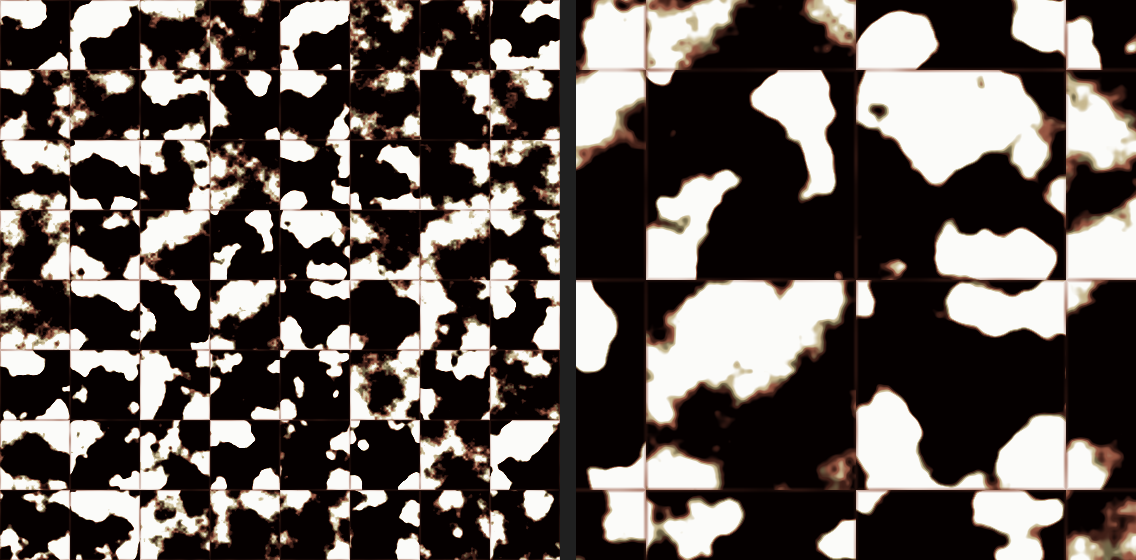
Left, the full canvas; right, a detail of the centre.
Reproduce this pattern procedurally as a Shadertoy shader.

```glsl
// Eight by eight grid of tiles with black and white hide-like blotches and scorched brown edges.
#define TILES 8.0
#define SHAPES 26.0
#define BLOTCH_SCALE 3.1
#define THRESHOLD 0.59
#define SOFT_MIN 0.045
#define SOFT_RANGE 0.21
#define MOTTLE 1.1
#define GRAIN 0.5
#define SEAM_WIDTH 0.012
#define SEAM_STRENGTH 0.5

const vec3 BLACK = vec3(0.02, 0.0, 0.0);
const vec3 UMBER = vec3(0.25, 0.12, 0.09);
const vec3 RUST  = vec3(0.59, 0.34, 0.26);
const vec3 OLIVE = vec3(0.44, 0.40, 0.28);
const vec3 TAN   = vec3(0.78, 0.72, 0.56);
const vec3 WHITE = vec3(0.985, 0.985, 0.975);

float hash(vec2 p) {
    return fract(sin(dot(p, vec2(127.1, 311.7))) * 43758.5453);
}

float noise(vec2 p) {
    vec2 i = floor(p), f = fract(p);
    f = f * f * (3.0 - 2.0 * f);
    return mix(mix(hash(i), hash(i + vec2(1, 0)), f.x),
               mix(hash(i + vec2(0, 1)), hash(i + vec2(1, 1)), f.x), f.y);
}

// Soft elliptical bump, one at its centre
float bump(vec2 p, vec2 centre, vec2 radius) {
    vec2 d = (p - centre) / radius;
    return exp(-dot(d, d));
}

// Shared layout: pale band above, pale lower corners, dark body
float layout_bias(vec2 p, vec2 seed) {
    float band = mix(0.10, 0.30, hash(seed + 1.3));
    float left = mix(0.05, 0.36, hash(seed + 2.7));
    float right = mix(0.0, 0.36, hash(seed + 4.1));
    float bandX = mix(0.3, 0.75, hash(seed + 5.9));
    return band * bump(p, vec2(bandX, 0.83), vec2(0.42, 0.21))
         + left * bump(p, vec2(0.06, 0.12), vec2(0.15, 0.22))
         + right * bump(p, vec2(0.85, 0.08), vec2(0.16, 0.15))
         - 0.22 * bump(p, vec2(0.5, 0.36), vec2(0.38, 0.27));
}

// Large blotches follow the shape seed, small lobes the tile seed
float blotches(vec2 p, vec2 shape, vec2 tile) {
    mat2 turn = mat2(0.8, 0.6, -0.6, 0.8);
    vec2 q = turn * p * BLOTCH_SCALE;
    float n = 0.64 * noise(q + shape * 7.3);
    n += 0.26 * noise(turn * q * 2.1 + tile * 9.7);
    n += 0.10 * noise(q * 4.3 + tile * 5.1);
    return 0.5 + 1.25 * (n - 0.5);
}

// Black through scorched browns to white
vec3 ramp(float t, float hue) {
    vec3 middle = mix(RUST, OLIVE, smoothstep(0.45, 0.65, hue));
    vec3 c = mix(BLACK, UMBER, smoothstep(0.0, 0.28, t));
    c = mix(c, middle, smoothstep(0.28, 0.52, t));
    c = mix(c, TAN, smoothstep(0.52, 0.74, t));
    return mix(c, WHITE, smoothstep(0.74, 1.0, t));
}

void mainImage(out vec4 fragColor, in vec2 fragCoord) {
    vec2 grid = fragCoord / iResolution.xy * TILES;
    vec2 tile = floor(grid), p = fract(grid);

    // Some tiles share a base shape
    float id = floor(hash(tile + 17.0) * SHAPES);
    vec2 shape = vec2(id, id * 1.7 + 3.0);

    // Wear: from crisp tiles to smoky, mottled ones
    float wear = hash(tile + 41.0);
    float soft = SOFT_MIN + SOFT_RANGE * wear * wear * wear;
    soft *= 0.7 + 0.9 * noise(p * 3.0 + tile * 3.7);

    float field = blotches(p, shape, tile) + layout_bias(p, shape);
    field += soft * MOTTLE * (noise(p * 11.0 + tile * 13.0) - 0.5);
    field += soft * GRAIN * (noise(p * 30.0 + tile * 31.0) - 0.5);
    float t = (field - THRESHOLD) / soft + 0.5;
    vec3 color = ramp(t, noise(p * 9.0 + tile * 19.0));

    // Thin, uneven brown seams between tiles
    vec2 edge = min(p, 1.0 - p);
    float pixel = TILES / iResolution.y;
    float seam = 1.0 - smoothstep(0.0, SEAM_WIDTH + pixel, min(edge.x, edge.y));
    seam *= SEAM_STRENGTH * (0.5 + noise(grid * 7.0));
    color = mix(color, mix(UMBER, RUST, clamp(t, 0.0, 1.0)), seam);

    fragColor = vec4(color, 1.0);
}
```
